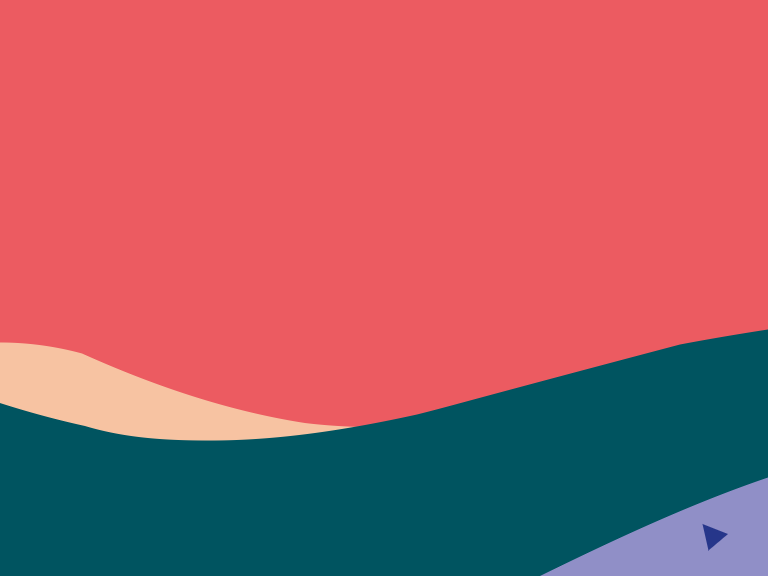
Write a Shadertoy shader that draws this background.

```glsl
// Flat layered hills: a coral sky, a peach dune, a teal wave and a lavender
// slope carrying a small navy triangle. Each crest is a chain of cubic Hermite
// spans in 0..1 canvas units; layers are painted back to front.

#define CORAL    vec3(0.925, 0.357, 0.380)
#define PEACH    vec3(0.969, 0.765, 0.635)
#define TEAL     vec3(0.000, 0.329, 0.376)
#define LAVENDER vec3(0.565, 0.560, 0.780)
#define NAVY     vec3(0.150, 0.212, 0.540)
#define EDGE_PIXELS 1.0

// Cubic from point a to point b; slopes holds the gradient at both ends.
float span(float x, vec2 a, vec2 b, vec2 slopes) {
    float width = b.x - a.x;
    float t = clamp((x - a.x) / width, 0.0, 1.0);
    float s = 1.0 - t;
    float bend = t * s * (slopes.x * s - slopes.y * t);
    return mix(a.y, b.y, t * t * (3.0 - 2.0 * t)) + width * bend;
}

float duneCrest(float x) {
    vec2 left = vec2(0.0, 0.4054), shoulder = vec2(0.1068, 0.3863);
    vec2 foot = vec2(0.3971, 0.2656), tip = vec2(0.4688, 0.2587);
    if (x < shoulder.x) return span(x, left, shoulder, vec2(0.0, -0.36));
    if (x < foot.x) return span(x, shoulder, foot, vec2(-0.60, -0.207));
    return span(x, foot, tip, vec2(-0.16, -0.04));
}

float waveCrest(float x) {
    vec2 left = vec2(0.0, 0.3003), dip = vec2(0.1107, 0.2604);
    vec2 trough = vec2(0.2734, 0.2352), rise = vec2(0.5430, 0.2804);
    vec2 ramp = vec2(0.6120, 0.3047), brow = vec2(0.8854, 0.4019);
    vec2 right = vec2(1.0, 0.4280);
    if (x < dip.x) return span(x, left, dip, vec2(-0.427, -0.293));
    if (x < trough.x) return span(x, dip, trough, vec2(-0.40, 0.0));
    if (x < rise.x) return span(x, trough, rise, vec2(0.0, 0.293));
    if (x < ramp.x) return span(x, rise, ramp, vec2(0.333, 0.36));
    if (x < brow.x) return span(x, ramp, brow, vec2(0.36, 0.352));
    return span(x, brow, right, vec2(0.253, 0.207));
}

float slopeCrest(float x) {
    vec2 base = vec2(0.7031, 0.0), right = vec2(1.0, 0.1710);
    float extension = 0.653 * min(x - base.x, 0.0);
    return span(x, base, right, vec2(0.653, 0.453)) + extension;
}

// Signed distance to the line a-b, positive on its right-hand side.
float sideOf(vec2 p, vec2 a, vec2 b) {
    vec2 along = normalize(b - a);
    return dot(p - a, vec2(along.y, -along.x));
}

// Clockwise triangle: positive inside.
float triangle(vec2 p, vec2 a, vec2 b, vec2 c) {
    return min(sideOf(p, a, b), min(sideOf(p, b, c), sideOf(p, c, a)));
}

// Antialiased coverage from a distance in canvas heights.
float coverage(float inside) {
    return clamp(inside * iResolution.y / EDGE_PIXELS + 0.5, 0.0, 1.0);
}

void mainImage(out vec4 fragColor, in vec2 fragCoord) {
    vec2 uv = fragCoord / iResolution.xy;
    vec2 aspect = vec2(iResolution.x / iResolution.y, 1.0);

    // Hills, back to front
    vec3 color = CORAL;
    color = mix(color, PEACH, coverage(duneCrest(uv.x) - uv.y));
    color = mix(color, TEAL, coverage(waveCrest(uv.x) - uv.y));
    color = mix(color, LAVENDER, coverage(slopeCrest(uv.x) - uv.y));

    // Triangle on the lavender slope
    float marker = triangle(uv * aspect, vec2(0.9147, 0.0903) * aspect,
                            vec2(0.9479, 0.0729) * aspect,
                            vec2(0.9225, 0.0443) * aspect);
    color = mix(color, NAVY, coverage(marker));

    fragColor = vec4(color, 1.0);
}
```
